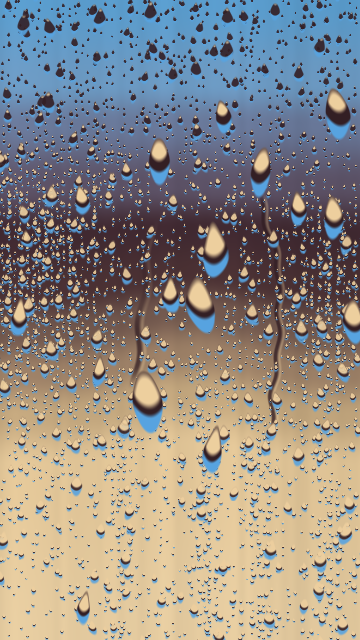
This texture is drawn by a Shadertoy shader. Its source:

```glsl
// Rain drops on a window before a blurred dusk: blue sky, dark band, warm sand.
// The backdrop is a stack of colour stops; hashed grids scatter the small drops,
// a short list sets the large ones, and each drop shows the scene upside down.

const vec3 CREAM = vec3(0.93, 0.81, 0.62);
const vec3 DARK = vec3(0.20, 0.12, 0.14);
const vec3 SKY = vec3(0.34, 0.64, 0.88);
const float FINEST_CELL = 0.0095;
const float CELL_GROWTH = 1.42;
const int LAYERS = 5;
const float CELL_ASPECT = 1.3;
const vec4 BEAD_LANES = vec4(0.19, 0.325, 0.41, 0.515);

// Backdrop stops: colour and height
const int STOPS = 11;
const vec4 BACKDROP[STOPS] = vec4[STOPS](
    vec4(0.89, 0.79, 0.62, 0.0), vec4(0.88, 0.77, 0.59, 0.27),
    vec4(0.76, 0.65, 0.49, 0.35), vec4(0.61, 0.50, 0.40, 0.414),
    vec4(0.44, 0.34, 0.30, 0.48), vec4(0.29, 0.19, 0.20, 0.545),
    vec4(0.25, 0.16, 0.19, 0.635), vec4(0.36, 0.32, 0.40, 0.71),
    vec4(0.41, 0.47, 0.60, 0.805), vec4(0.42, 0.60, 0.76, 0.87),
    vec4(0.35, 0.61, 0.80, 1.0));

// Large drops: centre and half height
const int LARGE = 16;
const vec3 LARGE_DROPS[LARGE] = vec3[LARGE](
    vec3(0.527, 0.824, 0.039), vec3(0.349, 0.818, 0.025), vec3(0.249, 0.75, 0.036),
    vec3(0.128, 0.687, 0.022), vec3(0.521, 0.661, 0.033), vec3(0.466, 0.674, 0.026),
    vec3(0.336, 0.609, 0.042), vec3(0.313, 0.525, 0.043), vec3(0.267, 0.538, 0.027),
    vec3(0.23, 0.375, 0.048), vec3(0.03, 0.503, 0.029), vec3(0.155, 0.419, 0.023),
    vec3(0.552, 0.499, 0.034), vec3(0.408, 0.733, 0.038), vec3(0.333, 0.297, 0.036),
    vec3(0.131, 0.05, 0.025));

float hash(vec2 p) {
    vec3 a = fract(vec3(p.xyx) * 0.1031);
    a += dot(a, a.yzx + 33.33);
    return fract((a.x + a.y) * a.z);
}

float noise(float x) {
    float i = floor(x), f = fract(x);
    return mix(hash(vec2(i, 7.0)), hash(vec2(i + 1.0, 7.0)), f * f * (3.0 - 2.0 * f));
}

float bell(float x, float width) { return exp(-x * x / (width * width)); }

float band(float lo, float hi, float soft, float y) {
    return smoothstep(lo - soft, lo + soft, y) * (1.0 - smoothstep(hi - soft, hi + soft, y));
}

vec3 backdrop(vec2 p) {
    float y = p.y - 0.035 * bell(p.x - 0.3, 0.12) * (1.0 - smoothstep(0.5, 0.72, p.y));
    vec3 col = BACKDROP[0].rgb;
    for (int i = 1; i < STOPS; i++)
        col = mix(col, BACKDROP[i].rgb, smoothstep(BACKDROP[i - 1].w, BACKDROP[i].w, y));
    float streak = noise(p.x * 28.0) + 0.5 * noise(p.x * 90.0 + 40.0) - 0.75;
    return col * (1.0 + 0.07 * streak);
}

// Chance of a small drop at each place
float wetness(vec2 p) {
    float lanes = 0.0;
    for (int i = 0; i < 4; i++) lanes += bell(p.x - BEAD_LANES[i], 0.02);
    float d = mix(0.17, 0.32, smoothstep(0.25, 0.4, p.y));
    d += 0.55 * bell(p.x - 0.05, 0.11) * band(0.4, 0.76, 0.08, p.y);
    d += 0.4 * bell(p.x - 0.52, 0.08) * band(0.42, 0.68, 0.06, p.y);
    d += 0.14 * bell(p.x - 0.08, 0.12) * band(0.1, 0.35, 0.1, p.y);
    return d + 0.55 * lanes * (1.0 - smoothstep(0.28, 0.5, p.y));
}

// One pear-shaped lens; q spans -1 to 1, result is colour and cover
vec4 drop(vec2 q, float seed, float creamLine, float rim, float aa) {
    q.x += (seed - 0.5) * 0.6 * q.y;
    q.x /= mix(1.0, 0.6, smoothstep(-0.4, 1.0, q.y));
    float wobble = 0.07 * sin(3.0 * atan(q.y, q.x + 0.0001) + seed * 40.0);
    float r = length(q) * (1.0 + wobble);
    float h = q.y - 0.4 * q.x * q.x + 0.25 * (fract(seed * 17.0) - 0.5) * q.x;
    vec3 col = mix(SKY, DARK, smoothstep(-0.62, -0.42, h));
    col = mix(col, CREAM, smoothstep(creamLine - 0.14, creamLine + 0.14, h));
    col = mix(col, DARK, rim * smoothstep(0.7, 1.0, r) * smoothstep(-0.5, 0.2, q.y));
    return vec4(col, 1.0 - smoothstep(1.0 - aa, 1.0 + aa, r));
}

// Thin run of water, dark on one side and lit on the other
vec3 trail(vec3 col, float x, float width, float cover) {
    float s = x / width;
    vec3 water = mix(DARK, mix(col, CREAM, 0.4), smoothstep(-0.3, 0.6, s));
    return mix(col, water, cover * (1.0 - smoothstep(0.6, 1.2, abs(s))));
}

void mainImage(out vec4 fragColor, in vec2 fragCoord) {
    vec2 p = fragCoord / iResolution.y;
    float px = 1.0 / iResolution.y;
    vec3 col = backdrop(p);

    // Water runs
    float bend = 0.437 - 0.027 * smoothstep(0.57, 0.69, p.y)
        - 0.01 * (1.0 - smoothstep(0.38, 0.46, p.y)) + 0.003 * sin(p.y * 95.0);
    col = trail(col, p.x - bend, 0.006, 0.8 * band(0.335, 0.69, 0.01, p.y));
    float run = 0.215 + 0.09 * (p.y - 0.42) + 0.004 * sin(p.y * 60.0);
    col = trail(col, p.x - run, 0.008, band(0.41, 0.64, 0.02, p.y) * mix(0.75, 0.3, smoothstep(0.48, 0.53, p.y)));

    // Scattered drops, fine to coarse
    float cell = FINEST_CELL;
    for (int i = 0; i < LAYERS; i++) {
        float layer = float(i);
        vec2 size = cell * vec2(1.0, CELL_ASPECT);
        vec2 grid = p / size + vec2(layer * 0.37, 0.0);
        float shift = hash(vec2(floor(grid.x), layer + 90.0));
        grid.y += shift;
        vec2 id = floor(grid), key = id + layer * 131.0;
        vec2 jitter = 0.36 * (vec2(hash(key + 3.1), hash(key + 8.7)) - 0.5);
        vec2 mid = (id + 0.5 + jitter - vec2(layer * 0.37, shift)) * size;
        float chance = wetness(mid) * mix(1.0, 0.6, layer / float(LAYERS - 1));
        float seed = hash(key + 21.3);
        vec2 extent = cell * vec2(0.27, 0.43) * mix(0.55, 1.0, hash(key + 55.9));
        float creamLine = mix(-0.2, 0.75, smoothstep(0.68, 0.88, mid.y));
        float rim = 0.6 * smoothstep(0.15, 0.5, mid.y);
        vec4 d = drop((p - mid) / extent, seed, creamLine, rim, min(0.5, px / extent.x));
        col = mix(col, d.rgb, d.a * 0.9 * step(hash(key + 77.7), chance));
        cell *= CELL_GROWTH;
    }

    // Large drops
    for (int i = 0; i < LARGE; i++) {
        vec3 big = LARGE_DROPS[i];
        float seed = hash(vec2(float(i) * 3.7, 12.0));
        vec2 extent = big.z * vec2(mix(0.42, 0.54, seed), 1.0);
        float creamLine = mix(-0.22, 0.05, smoothstep(0.65, 0.8, big.y));
        vec4 d = drop((p - big.xy) / extent, seed, creamLine, 0.65, px / extent.x);
        col = mix(col, d.rgb, d.a);
    }
    fragColor = vec4(col, 1.0);
}
```
